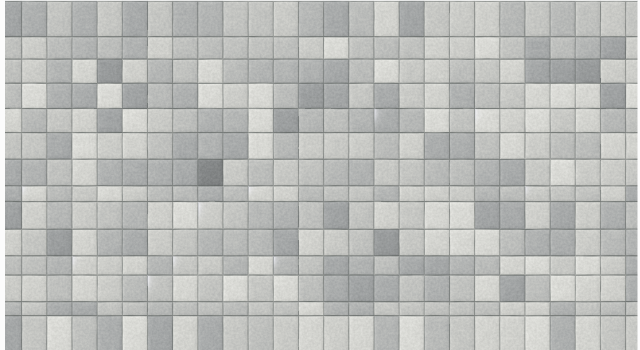
Reproduce this pattern procedurally as a Shadertoy shader.

```glsl
// A wall of small grey ceramic tiles: even columns, uneven rows, thin dark joints and worn glaze.

// Row boundaries, measured down from the top in canvas heights.
const int ROWS = 14;
const float rowEdge[15] = float[15](
    0.003, 0.105, 0.169, 0.238, 0.310, 0.379, 0.455, 0.531,
    0.576, 0.655, 0.731, 0.786, 0.862, 0.902, 1.02);

float hash(vec2 p) {
    uvec2 q = uvec2(ivec2(floor(p))) * uvec2(1597u, 3812u) + uvec2(71u, 913u);
    uint n = (q.x ^ (q.y * 2713u)) * 74773u;
    n = (n ^ (n >> 15)) * 29791u;
    n = (n ^ (n >> 13)) * 65537u;
    return float((n ^ (n >> 16)) & 65535u) / 65535.0;
}

float slope(vec2 cell, vec2 offset) {
    float angle = 6.2832 * hash(cell);
    return dot(vec2(cos(angle), sin(angle)), offset);
}

float gradientNoise(vec2 p) {
    vec2 i = floor(p), f = p - i;
    vec2 u = f * f * f * (f * (f * 6.0 - 15.0) + 10.0);
    vec2 e = vec2(1, 0);
    return mix(mix(slope(i, f), slope(i + e, f - e), u.x),
               mix(slope(i + e.yx, f - e.yx), slope(i + 1.0, f - 1.0), u.x), u.y);
}

// Antialiased coverage of the region where d is below the limit.
float below(float d, float limit, float pixel) {
    return clamp((limit - d) / pixel + 0.5, 0.0, 1.0);
}

// Base brightness of one tile; thin rows vary less.
float tileTone(vec2 id, float rowHeight) {
    float spread = hash(id + 17.0) + hash(id + vec2(83, 41)) - 1.0;
    float drift = gradientNoise(id * vec2(0.23, 0.31) + 5.3);
    float contrast = mix(0.55, 1.0, smoothstep(0.04, 0.065, rowHeight));
    float tone = 0.755 + contrast * (0.165 * spread + 0.06 * drift);
    tone -= 0.1 * step(0.985, hash(id + vec2(29, 137)));
    return clamp(tone, 0.52, 0.845);
}

void mainImage(out vec4 fragColor, in vec2 fragCoord) {
    float pixel = 1.0 / iResolution.y;
    vec2 p = vec2(fragCoord.x, iResolution.y - fragCoord.y) * pixel;

    // Slightly uneven joints
    vec2 q = p + 0.0008 * vec2(gradientNoise(p * 23.0), gradientNoise(p * 19.0 + 40.0));

    // Find the tile
    int row = 0;
    for (int i = 1; i < ROWS; i++) if (q.y > rowEdge[i]) row = i;
    float rowHeight = rowEdge[row + 1] - rowEdge[row];
    float pitch = 0.0719;
    float column = floor((q.x - 0.062) / pitch);
    vec2 id = vec2(column + 2.0, row);
    vec2 local = vec2(q.x - 0.062 - column * pitch, q.y - rowEdge[row]);
    vec2 size = vec2(pitch, rowHeight);
    vec2 uv = local / size;
    vec2 edge = min(abs(local), abs(size - local));

    // Glaze: diagonal shading, mottling and fine grain
    float tone = tileTone(id, rowHeight);
    tone += 0.012 * (1.0 - uv.x - uv.y);
    tone += 0.018 * gradientNoise(p * 38.0 + id * 3.7);
    tone += 0.045 * gradientNoise(p * 135.0) + 0.025 * gradientNoise(p * 260.0 + 9.0);
    vec3 cool = vec3(-0.006, 0.005, 0.007), warm = vec3(0.003, 0.005, -0.013);
    vec3 color = tone + mix(cool, warm, smoothstep(0.62, 0.84, tone));

    // Bevel: lit left and top rims, shaded right and bottom rims
    vec2 lit = exp(-local / 0.0045), shaded = exp(-(size - local) / 0.005);
    color += 0.07 * max(lit.x, lit.y) - 0.06 * max(shaded.x, shaded.y);

    // Rare pale glints along the upper left rim
    float glint = step(0.965, hash(id + vec2(211, 59)));
    glint *= exp(-local.x / 0.008) * (1.0 - smoothstep(0.15, 0.8, uv.y));
    color = mix(color, vec3(0.96, 0.96, 0.99), 0.9 * glint);

    // Joints, worn unevenly along their length
    float wear = 0.85 + 0.35 * gradientNoise(p * 31.0 + 70.0);
    float upright = 0.62 * below(edge.x, 0.0016, pixel);
    float level = 0.80 * below(edge.y, 0.0018, pixel);
    color = mix(color, vec3(0.39, 0.41, 0.40), clamp(max(upright, level) * wear, 0.0, 1.0));

    // White border at the left, right and top
    float outside = max(max(0.0143 - p.x, p.x - 1.8214), 0.0022 - p.y);
    color = mix(vec3(0.99), color, below(outside, 0.0, pixel));
    fragColor = vec4(clamp(color, 0.0, 1.0), 1.0);
}
```
